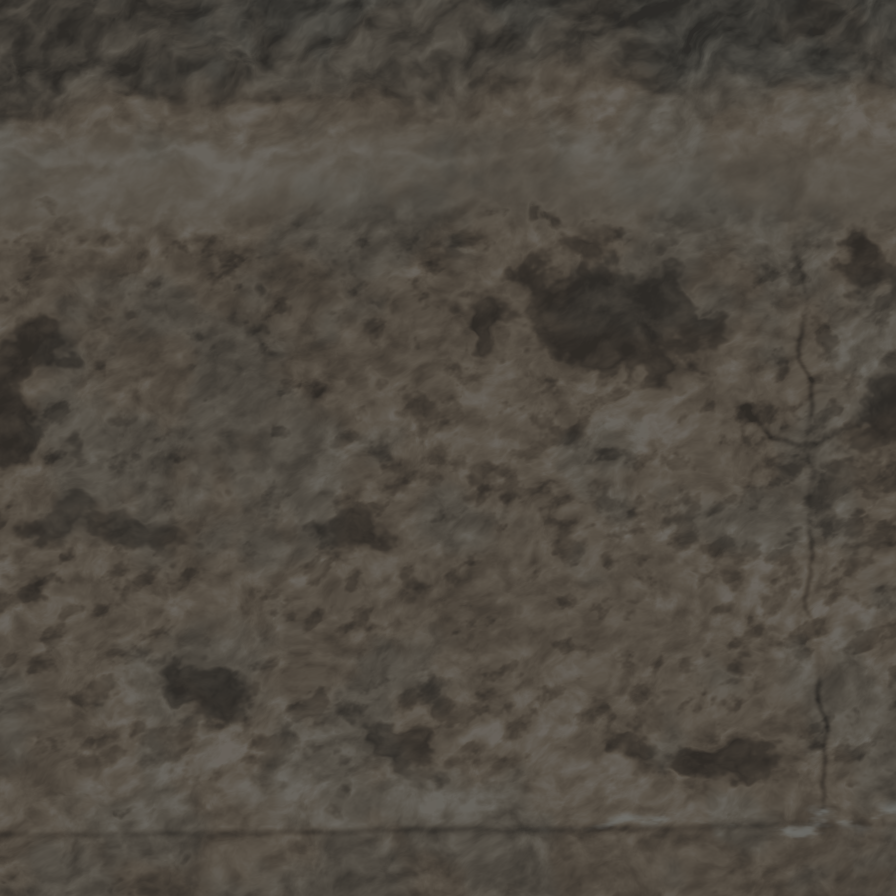
A three.js fragment shader for this texture:

```glsl
// Weathered stone wall with a rough upper ledge, dark lichen stains, pits and cracks.
varying vec2 vUv;

const vec3 SOOT = vec3(0.185, 0.168, 0.150);
const vec3 UMBER = vec3(0.297, 0.267, 0.231);
const vec3 STONE = vec3(0.360, 0.329, 0.287);
const vec3 PALE = vec3(0.410, 0.390, 0.362);
const vec3 SLATE = vec3(0.285, 0.283, 0.264);
const vec3 CHALK = vec3(0.460, 0.470, 0.460);

float hash(vec2 p) {
  vec3 q = fract(vec3(p.xyx) * 0.1031);
  q += dot(q, q.yzx + 33.33);
  return fract((q.x + q.y) * q.z);
}

float noise(vec2 p) {
  vec2 cell = floor(p);
  vec2 f = fract(p);
  f = f * f * (3.0 - 2.0 * f);
  float low = mix(hash(cell), hash(cell + vec2(1.0, 0.0)), f.x);
  float high = mix(hash(cell + vec2(0.0, 1.0)), hash(cell + 1.0), f.x);
  return mix(low, high, f.y);
}

float fbm(vec2 p) {
  float sum = 0.0;
  float weight = 0.5;
  for (int i = 0; i < 4; i++) {
    sum += weight * noise(p);
    p = mat2(0.8, 0.6, -0.6, 0.8) * p * 2.03 + 17.3;
    weight *= 0.5;
  }
  return sum / 0.9375;
}

vec2 rotate(vec2 p, float angle) {
  float c = cos(angle);
  float s = sin(angle);
  return vec2(c * p.x + s * p.y, c * p.y - s * p.x);
}

// Soft elliptical bump, 1 at the centre
float bump(vec2 p, vec2 centre, vec2 radius) {
  vec2 d = (p - centre) / radius;
  return exp(-dot(d, d));
}

// Thin soft line, given the signed distance from its axis
float line(float distance, float width) {
  return exp(-distance * distance / (width * width));
}

// Span that fades in after start and out before end
float span(float x, float start, float end, float fade) {
  return smoothstep(start, start + fade, x) * (1.0 - smoothstep(end - fade, end, x));
}

// Regions where the large stains gather
float stainRegions(vec2 p) {
  float s = bump(p, vec2(0.65, 0.68), vec2(0.085, 0.06));
  s += bump(p, vec2(0.72, 0.63), vec2(0.09, 0.045));
  s += 0.9 * bump(p, vec2(0.535, 0.65), vec2(0.035, 0.025));
  s += bump(p, vec2(0.03, 0.615), vec2(0.065, 0.035));
  s += bump(p, vec2(0.01, 0.53), vec2(0.05, 0.05));
  s += 0.7 * bump(p, vec2(0.1, 0.42), vec2(0.12, 0.045));
  s += 0.9 * bump(p, vec2(0.98, 0.69), vec2(0.06, 0.05));
  s += bump(p, vec2(0.98, 0.545), vec2(0.04, 0.035));
  s += 0.75 * bump(p, vec2(0.38, 0.395), vec2(0.06, 0.035));
  s += 0.8 * bump(p, vec2(0.22, 0.23), vec2(0.05, 0.05));
  s += 0.85 * bump(p, vec2(0.44, 0.17), vec2(0.075, 0.045));
  s += 0.9 * bump(p, vec2(0.81, 0.15), vec2(0.1, 0.035));
  return s;
}

vec3 stoneRamp(float tone) {
  vec3 c = mix(SOOT, UMBER, clamp(tone / 0.5, 0.0, 1.0));
  c = mix(c, STONE, clamp((tone - 0.5) / 0.3, 0.0, 1.0));
  return mix(c, PALE, clamp((tone - 0.8) / 0.27, 0.0, 1.0));
}

void main() {
  vec2 uv = vUv;
  vec2 warp = vec2(fbm(uv * 16.0), fbm(uv * 16.0 + 41.0)) - 0.5;
  vec2 p = uv + 0.06 * warp;
  vec2 grain = rotate(uv, 0.45) * vec2(0.7, 1.0);
  float broad = fbm(uv * vec2(4.0, 6.0) + 7.0) - 0.5;
  float coarse = fbm(grain * 30.0 + 90.0) - 0.5;
  float fine = fbm(grain * 75.0 + 2.0 * warp) - 0.5;

  // Wall surface and the smoother pale band below the ledge
  float band = span(uv.y + 0.06 * broad, 0.72, 0.88, 0.06);
  float leftward = 1.0 - smoothstep(0.5, 0.9, uv.x);
  float tone = 0.73 + 0.5 * broad + (0.85 - 0.45 * band) * fine + 0.3 * coarse;
  tone += band * mix(-0.08, 0.09, leftward);
  tone += 0.12 * line(p.y - 0.826, 0.006) * leftward;

  // Small slanted pits, denser in the middle of the wall
  float pitField = fbm(grain * 48.0 + 11.0) + 0.35 * broad;
  float face = span(uv.y, 0.08, 0.8, 0.1);
  tone -= 0.36 * face * smoothstep(0.54, 0.74, pitField);

  // Ragged dark stains, broken up by paler grain
  float ragged = fbm(uv * vec2(24.0, 30.0) + 5.0) - 0.5;
  float stain = stainRegions(p) + 1.5 * ragged + 0.7 * fine;
  stain = smoothstep(0.36, 0.74, stain) * (1.0 - smoothstep(0.76, 0.84, uv.y));
  tone = mix(tone, 0.1 + 0.6 * fine + 0.4 * coarse, 0.93 * stain);

  // Rough, shadowed upper ledge
  float ledgeEdge = 0.87 + 0.04 * sin(uv.x * 3.14) + 0.1 * broad;
  float ledge = smoothstep(-0.02, 0.03, p.y - ledgeEdge);
  float crags = fbm(rotate(p, 0.5) * vec2(26.0, 44.0) + 60.0) - 0.5;
  float ledgeTone = 0.39 + 1.15 * crags + 0.75 * fine - 0.5 * (uv.y - 0.9);
  tone = mix(tone, ledgeTone, ledge);
  tone -= 0.3 * line(p.y - ledgeEdge, 0.009) * smoothstep(-0.1, 0.15, coarse);

  // Upright crack, its side branch and the bottom joint
  float crackAxis = 0.9 + 0.04 * (0.5 - uv.y) + 0.035 * (fbm(vec2(uv.y * 18.0, 4.0)) - 0.5);
  float broken = 0.3 + 0.7 * smoothstep(0.3, 0.6, noise(vec2(uv.y * 18.0, 9.0)));
  float crack = line(uv.x - crackAxis, 0.0035) * span(uv.y, 0.08, 0.75, 0.04) * broken;
  float branchAxis = 0.515 + 4.0 * (uv.x - 0.91) * (uv.x - 0.91);
  float branch = line(p.y - branchAxis, 0.004) * span(uv.x, 0.81, 0.97, 0.03);
  float jointAxis = 0.066 + 0.015 * uv.x + 0.16 * (p.y - uv.y);
  float joint = line(uv.y - jointAxis, 0.0045) * (0.6 + 1.5 * broad + coarse);
  tone -= 0.45 * crack + 0.4 * branch + 0.45 * joint;
  tone -= 0.14 * (1.0 - smoothstep(jointAxis - 0.01, jointAxis + 0.005, uv.y));

  // Cool grey tint on the ledge and in patches, chalk flecks on the joint
  vec3 colour = stoneRamp(tone);
  float cool = smoothstep(0.46, 0.68, fbm(uv * 12.0 + 31.0));
  vec3 cooled = SLATE * dot(colour, vec3(0.333)) / dot(SLATE, vec3(0.333));
  colour = mix(colour, cooled, clamp(0.4 * ledge + 0.35 * cool + 0.2 * band, 0.0, 0.8));
  float fleck = smoothstep(0.45, 0.75, fbm(uv * vec2(26.0, 70.0) + 2.0));
  fleck *= line(p.y - jointAxis - 0.004, 0.008) * smoothstep(0.5, 0.65, uv.x);
  colour = mix(colour, CHALK, 0.7 * fleck);
  gl_FragColor = vec4(colour, 1.0);
}
```
